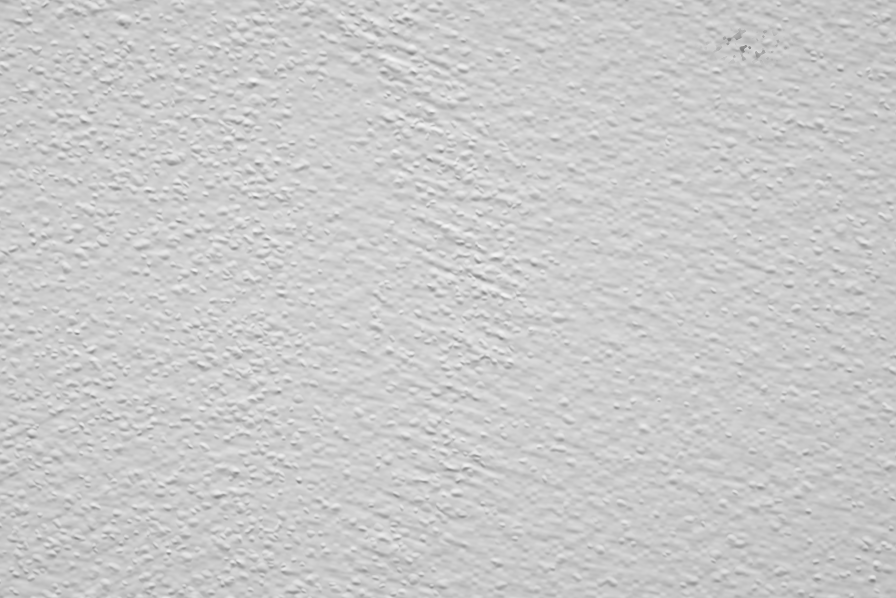
Reproduce this texture procedurally as a Shadertoy shader.

```glsl
// Rough painted plaster wall in pale grey, lit from above.
// A height field of orange-peel noise, trowel streaks and scattered
// grains is shaded by its slope towards the light, over a soft vignette.

float hash(vec2 p) {
    vec3 q = fract(p.xyx * 0.1031);
    q += dot(q, q.yzx + 33.33);
    return fract((q.x + q.y) * q.z);
}

float noise(vec2 p) {
    vec2 i = floor(p), f = fract(p);
    f = f * f * f * (f * (f * 6.0 - 15.0) + 10.0);
    return mix(mix(hash(i), hash(i + vec2(1, 0)), f.x),
               mix(hash(i + vec2(0, 1)), hash(i + vec2(1, 1)), f.x), f.y);
}

vec2 rotate(vec2 p, float angle) {
    float c = cos(angle), s = sin(angle);
    return vec2(c * p.x + s * p.y, c * p.y - s * p.x);
}

// Curved central trowel sweep, broken into slanting patches
float centralSweep(vec2 p) {
    float d = p.x - 0.79 + 0.7 * (p.y - 0.5) * (p.y - 0.5);
    float patches = noise(rotate(p, -0.42) * vec2(7.0, 24.0) + 4.0);
    return exp(-d * d / 0.008) * (0.25 + 1.2 * patches);
}

// Share of the surface covered by raised grains
float roughness(vec2 p) {
    float left = 1.0 - smoothstep(0.38, 0.56, p.x);
    float ridge = exp(-pow((p.x - 0.45) / 0.07, 2.0));
    float patches = 0.2 + 1.3 * noise(p * vec2(8.0, 20.0));
    return 0.09 + patches * (0.3 * left + 0.3 * ridge)
         + 0.45 * centralSweep(p) + 0.1 * smoothstep(1.1, 1.5, p.x);
}

// Scattered domed grains, drawn out along the falling stroke
float grains(vec2 p, float cover) {
    vec2 q = rotate(p, -0.25) * vec2(66.0, 88.0);
    q += 0.4 * vec2(noise(q * 1.1), noise(q * 1.1 + 40.0));
    vec2 cell = floor(q);
    float height = 0.0;
    for (int y = -1; y <= 1; y++)
    for (int x = -1; x <= 1; x++) {
        vec2 c = cell + vec2(x, y);
        vec2 d = q - c - vec2(hash(c + 11.0), hash(c + 57.0));
        float size = hash(c + 91.0);
        float radius = mix(0.4, 0.88, size * size);
        float present = smoothstep(-0.08, 0.08, cover - hash(c + 133.0));
        float dome = max(0.0, 1.0 - dot(d, d) / (radius * radius));
        height += present * dome * dome * (0.35 + 0.8 * radius);
    }
    return height;
}

float streaks(vec2 p, float angle) {
    vec2 q = rotate(p, angle);
    q.y += 0.01 * noise(q * 9.0);
    return noise(q * vec2(15.0, 100.0) + 20.0);
}

float wallHeight(vec2 p) {
    float peel = 0.6 * noise(rotate(p, -0.3) * vec2(50.0, 78.0))
               + 0.5 * noise(rotate(p, -0.15) * vec2(105.0, 135.0));
    float rising = (1.0 - smoothstep(0.15, 0.6, p.x))
                 * (1.0 - smoothstep(0.25, 0.7, p.y));
    float falling = 0.25 * smoothstep(0.4, 0.7, p.x) + 0.95 * centralSweep(p);
    float scratch = rising * 0.5 * streaks(p, 0.45)
                  + falling * streaks(p, -0.4);
    return peel + scratch + 0.9 * grains(p, roughness(p));
}

void mainImage(out vec4 fragColor, in vec2 fragCoord) {
    vec2 uv = fragCoord / iResolution.xy;
    vec2 p = fragCoord / iResolution.y;

    // Broad light falloff, brightest left of centre
    vec2 d = uv - vec2(0.44, 0.56);
    float tone = 0.814 - 0.1 * dot(d, d);

    // Relief: slopes facing the light brighten, the others darken more
    vec2 toLight = normalize(vec2(0.02, 1.0)) * 0.004;
    float relief = wallHeight(p) - wallHeight(p + toLight);
    tone += relief > 0.0 ? 0.22 * relief / (1.0 + 0.7 * relief)
                         : 0.24 * max(relief, -1.2);

    // Small cluster of dark pits near the upper right
    vec2 pit = (p - vec2(1.25, 0.925)) / vec2(0.05, 0.022);
    float speck = smoothstep(0.62, 0.85, noise(rotate(p, 0.5) * 170.0));
    tone -= 0.3 * exp(-dot(pit, pit)) * speck;

    fragColor = vec4(vec3(clamp(tone, 0.0, 1.0)), 1.0);
}
```
